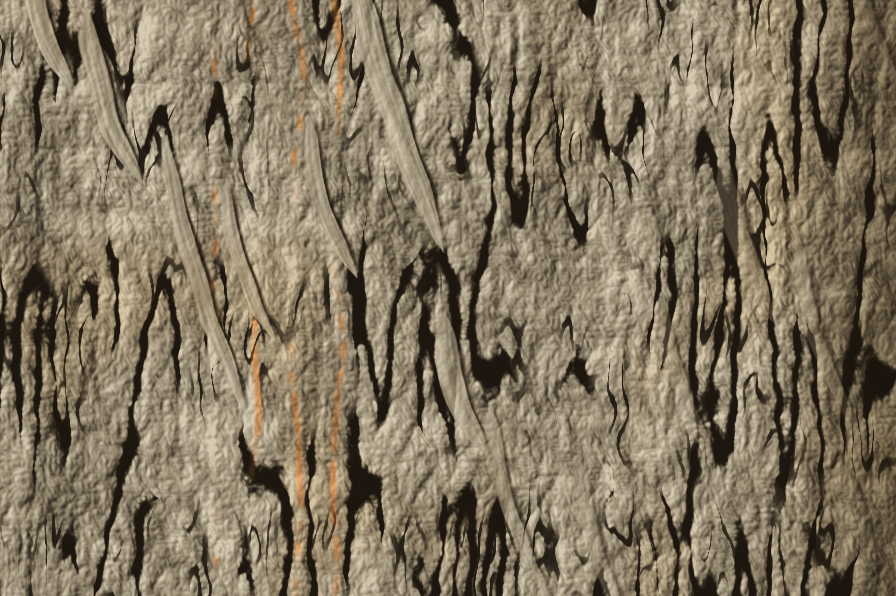
This texture is drawn by a Shadertoy shader. Its source:

```glsl
// Sunlit tree bark: crusty ridges, dark vertical fissures, pale slanting fibre strips.

const vec3 SHADOW_COLOR = vec3(0.10, 0.075, 0.05);
const vec3 BARK_COLOR   = vec3(0.54, 0.49, 0.40);
const vec3 LIGHT_COLOR  = vec3(0.84, 0.79, 0.70);
const vec3 RUST_COLOR   = vec3(0.72, 0.45, 0.22);
const vec2 LIGHT_STEP   = vec2(-0.0042, 0.0030); // offset toward the sun
const vec2 FISSURE_FREQ = vec2(17.0, 2.7);
const vec2 CHINK_FREQ   = vec2(36.0, 9.0);
const float FISSURE_WIDTH = 0.085;
const float CHINK_WIDTH   = 0.06;
const float BASE_TONE   = 0.565;
const float RELIEF      = 0.62;
const float CRUST_MEAN  = 0.49;
const float STRIP_LEAN  = 0.30;
const int STRIP_COUNT = 13;
const int RUST_COUNT  = 4;

float hash(float n) {
    return fract(sin(n * 91.345) * 4758.54);
}

vec2 gradientAt(vec2 cell) {
    float a = 6.2832 * fract(sin(dot(cell, vec2(127.1, 311.7))) * 4375.85);
    return vec2(cos(a), sin(a));
}

float noise(vec2 p) {
    vec2 i = floor(p), f = fract(p);
    vec2 u = f * f * f * (f * (f * 6.0 - 15.0) + 10.0);
    float a = dot(gradientAt(i), f);
    float b = dot(gradientAt(i + vec2(1, 0)), f - vec2(1, 0));
    float c = dot(gradientAt(i + vec2(0, 1)), f - vec2(0, 1));
    float d = dot(gradientAt(i + vec2(1, 1)), f - vec2(1, 1));
    return mix(mix(a, b, u.x), mix(c, d, u.x), u.y);
}

// Creased scales built from folded noise
float crust(vec2 p) {
    float sum = 0.0, amp = 1.0;
    vec2 q = p * vec2(15.0, 9.0);
    for (int i = 0; i < 4; i++) {
        sum += amp * abs(noise(q));
        q = q * vec2(1.9, 2.05) + vec2(7.3, 3.1);
        amp *= 0.68;
    }
    return sum;
}

float crack(float ridge, float width) {
    return 1.0 - smoothstep(width * 0.4, width + 0.02, ridge);
}

// x: height, y: fissure darkness, z: crust
vec3 bark(vec2 p, float across) {
    float scales = crust(p + 0.012 * noise(p * 9.0));
    vec2 q = p;
    q.x += 0.035 * noise(p * vec2(4.0, 3.0)) + 0.008 * noise(p * 21.0);
    float jag = 0.12 * (scales - CRUST_MEAN);
    float ridge = abs(noise(q * FISSURE_FREQ));
    float chink = abs(noise(q * CHINK_FREQ + 31.0));

    float open = 1.2 * noise(p * vec2(7.0, 3.5) + 5.0) + mix(-0.08, 0.22, across);
    open = smoothstep(-0.15, 0.35, open);
    float chinkOpen = smoothstep(0.02, 0.4, noise(p * vec2(13.0, 6.0) + 19.0));
    float dark = crack(ridge + jag, FISSURE_WIDTH * open) * smoothstep(0.05, 0.4, open);
    dark = max(dark, 0.85 * chinkOpen * crack(chink + jag, CHINK_WIDTH));
    float height = scales + 0.35 * smoothstep(0.0, 0.25, ridge);
    return vec3(height, dark, scales);
}

// x: coverage, y: cast shadow, z: tone of the slanting strips
vec3 strips(vec2 p, float aspect) {
    vec3 result = vec3(0.0, 0.0, 0.6);
    for (int i = 0; i < STRIP_COUNT; i++) {
        float k = float(i) + 1.0;
        vec2 center = vec2((k - 0.7 + 0.6 * hash(k)) / float(STRIP_COUNT) * aspect, hash(k + 40.0));
        float halfLength = mix(0.10, 0.27, hash(k + 80.0));
        vec2 d = p - center;
        float along = d.y / halfLength;
        float side = d.x + STRIP_LEAN * d.y - 0.02 * along * along + 0.008 * noise(p * 8.0 + k);
        float taper = 1.0 - pow(min(abs(along), 1.0), 4.0);
        float width = mix(0.009, 0.021, hash(k + 120.0)) * taper;
        width += 0.006 * taper * noise(vec2(side * 60.0, p.y * 12.0 + k));
        float strength = mix(1.0, 0.45, smoothstep(0.4, 0.7, center.x / aspect));
        float inside = step(abs(along), 1.0) * strength;
        float cover = inside * (1.0 - smoothstep(-0.002, 0.003, abs(side) - width));
        float shade = inside * taper * smoothstep(0.0, width + 0.002, side);
        shade *= 1.0 - smoothstep(width + 0.003, width + 0.012, side);
        float fibre = noise(vec2(side * 170.0, p.y * 7.0 + k * 3.0));
        float tone = 0.62 + 0.20 * fibre - 4.0 * side;
        result.z = mix(result.z, tone, cover);
        result.x = max(result.x, cover);
        result.y = max(result.y, shade);
    }
    return result;
}

// Thin broken vertical seams of exposed orange bark
float rust(vec2 p, float aspect) {
    float sum = 0.0;
    for (int i = 0; i < RUST_COUNT; i++) {
        float k = float(i);
        float d = abs(p.x - aspect * (0.24 + 0.045 * k) + 0.025 * noise(p * vec2(3.0, 6.0) + k));
        float broken = smoothstep(-0.05, 0.25, noise(vec2(k * 7.3, p.y * 2.5)) + 0.4 * noise(p * 32.0));
        sum = max(sum, broken * (1.0 - smoothstep(0.002, 0.009, d)));
    }
    return sum;
}

vec3 toneColor(float t) {
    vec3 c = mix(SHADOW_COLOR, BARK_COLOR, smoothstep(0.0, 1.0, 0.5 * t / 0.49) * 2.0);
    return t < 0.49 ? c : mix(BARK_COLOR, LIGHT_COLOR, min((t - 0.49) / 0.30, 1.0));
}

void mainImage(out vec4 fragColor, in vec2 fragCoord) {
    vec2 p = fragCoord / iResolution.y;
    float aspect = iResolution.x / iResolution.y;
    float across = p.x / aspect;

    // Relief lighting on the crust
    vec3 surface = bark(p, across);
    float slope = surface.x - bark(p + LIGHT_STEP, across).x;
    float broad = noise(p * vec2(6.0, 2.5) + 11.0);
    float tone = BASE_TONE + RELIEF * slope + 0.25 * (surface.z - CRUST_MEAN);
    tone += 0.16 * broad + 0.07 * noise(p * vec2(120.0, 95.0));

    // Fissures, then strips lying over them
    vec3 strip = strips(p, aspect);
    tone = mix(tone, 0.07, surface.y);
    tone *= 1.0 - 0.7 * strip.y * (1.0 - strip.x);
    tone = mix(tone, strip.z + 0.2 * slope, 0.88 * strip.x);
    tone *= 1.0 - 0.3 * smoothstep(0.86, 1.0, across);

    // Warm tint and rust seams
    vec3 color = toneColor(clamp(tone, 0.0, 0.85));
    float warmth = smoothstep(0.0, 0.5, noise(p * vec2(5.0, 3.0) + 47.0)) + smoothstep(0.8, 1.0, across);
    color *= mix(vec3(1.0), vec3(1.0, 0.96, 0.86), 0.6 * warmth);
    float seam = rust(p, aspect) * (1.0 - strip.x);
    color = mix(color, RUST_COLOR * (0.5 + tone), 0.65 * seam);
    fragColor = vec4(color, 1.0);
}
```
